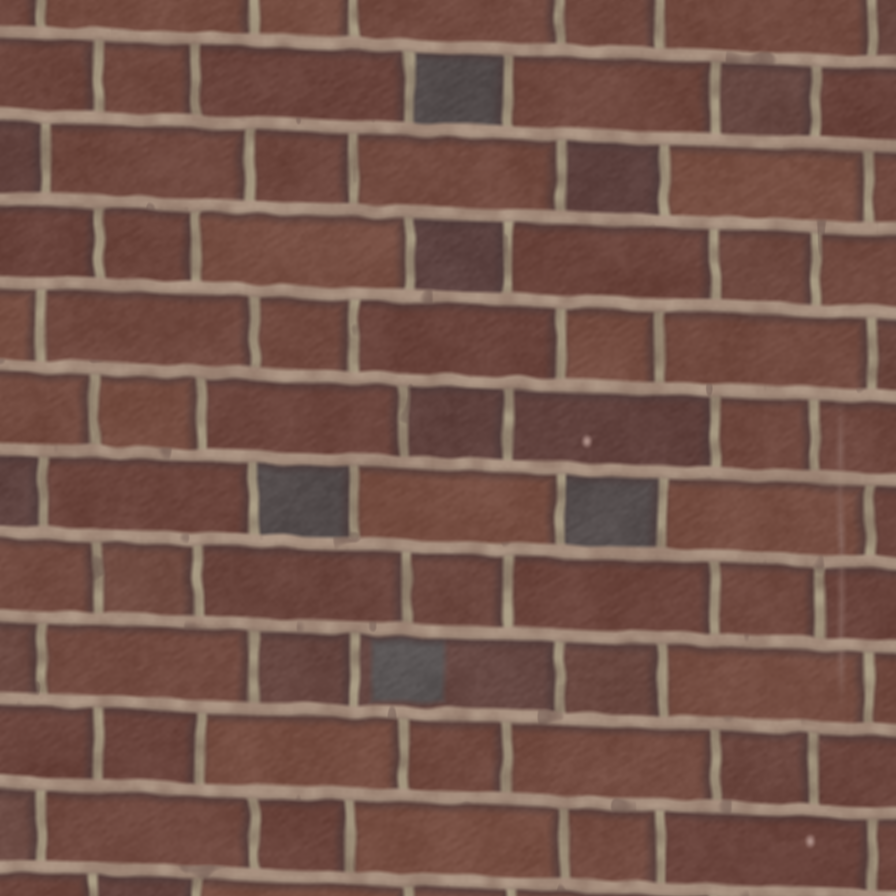
A WebGL 2 fragment shader for this texture:

```glsl
#version 300 es
precision highp float;

uniform vec2 u_resolution;
out vec4 outColor;

float hash(vec2 p) {
    vec3 q = fract(vec3(p.xyx) * 0.1031);
    q += dot(q, q.yzx + 33.33);
    return fract((q.x + q.y) * q.z);
}

float noise(vec2 p) {
    p += 200.0;
    vec2 i = floor(p), f = fract(p);
    f = f * f * (3.0 - 2.0 * f);
    return mix(mix(hash(i), hash(i + vec2(1, 0)), f.x),
               mix(hash(i + vec2(0, 1)), hash(i + vec2(1, 1)), f.x), f.y);
}

// Coverage of a line of given half width at distance d
float line(float d, float halfWidth, float soft) {
    return 1.0 - smoothstep(halfWidth - soft, halfWidth + soft, d);
}

void main() {
    vec2 uv = gl_FragCoord.xy / u_resolution;
    float soft = max(0.0035, 0.8 / u_resolution.y);

    // Uneven edges on slightly tilted courses
    vec2 p = uv + 0.004 * (vec2(noise(uv * 45.0), noise(uv * 38.0 + 71.0)) - 0.5);
    float v = (p.y + 0.035 * p.x - 0.034) / 0.0931;
    float row = floor(v);
    float toTop = (1.0 - fract(v)) * 0.0931;
    float bedDist = min(toTop, fract(v) * 0.0931);

    // Flemish bond: short headers between long stretchers, shifted by half each course
    float u = (p.x - 0.165) / 0.345 + 0.5 * mod(row + 1.0, 2.0);
    float cell = floor(u + 0.5);
    float f = u - cell;
    float side = f < 0.0 ? -1.0 : 1.0;
    float jitter = hash(vec2(cell * 2.0 + side, row) + 57.0) - 0.5;
    float d = (abs(f) - 0.166 - 0.025 * jitter) * 0.345;
    bool header = d < 0.0;
    float jointDist = abs(d);
    bool jointOnRight = header == (side > 0.0);
    vec2 brickId = vec2(cell * 2.0 + (header ? 0.0 : side), row) + 20.0;

    // Brick tone: mostly red, with darker purple and grey headers
    float tone = hash(brickId);
    vec3 brick = mix(vec3(0.41, 0.26, 0.23), vec3(0.47, 0.31, 0.26), hash(brickId + 91.0));
    float dark = smoothstep(header ? 0.45 : 0.85, 1.0, tone);
    brick = mix(brick, vec3(0.34, 0.25, 0.25), dark * 0.9);
    if (header && tone > 0.9) brick = vec3(0.33, 0.30, 0.30);

    // Grey stain over half a brick
    vec2 stain = abs(p - vec2(0.455, 0.253)) - vec2(0.04, 0.036);
    brick = mix(brick, vec3(0.34, 0.32, 0.32), line(max(stain.x, stain.y), 0.0, 0.006));

    // Blotches and slanted grain
    vec2 slant = mat2(0.87, -0.5, 0.5, 0.87) * uv;
    float grain = noise(slant * vec2(95.0, 210.0)) - 0.5;
    brick += 0.04 * (noise(uv * 22.0) - 0.5) + 0.035 * grain;

    // Shadow under the bed joints and beside the upright joints
    float shade = 0.65 * (1.0 - smoothstep(0.006, 0.021, toTop));
    if (jointOnRight) shade = max(shade, 0.7 * (1.0 - smoothstep(0.005, 0.021, jointDist)));
    else shade = max(shade, 0.25 * (1.0 - smoothstep(0.004, 0.013, jointDist)));
    brick = mix(brick, vec3(0.29, 0.22, 0.22), shade);

    // Pale streak running down the right side
    float streak = line(abs(uv.x - 0.938 - 0.008 * (noise(uv.yy * 9.0) - 0.5)), 0.003, 0.005);
    streak *= smoothstep(0.2, 0.26, uv.y) * (1.0 - smoothstep(0.48, 0.58, uv.y));
    brick = mix(brick, vec3(0.55, 0.43, 0.40), streak * (0.3 + 0.5 * noise(uv * 30.0)));

    // Small chips of pale dust, rare per brick
    vec2 grid = floor(uv * 7.0);
    vec2 chipPos = (grid + 0.25 + 0.5 * vec2(hash(grid + 5.0), hash(grid + 17.0))) / 7.0;
    float chip = line(length((uv - chipPos) * vec2(1.0, 0.8)), 0.004, 0.004);
    brick = mix(brick, vec3(0.68, 0.56, 0.53), chip * step(0.92, hash(grid + 43.0)));

    // Mortar: pinkish beds, greener upright joints
    float bed = line(bedDist, 0.0074, soft);
    float joint = line(jointDist, 0.0056, soft);
    float wear = noise(uv * 60.0);
    vec3 bedColor = mix(vec3(0.60, 0.50, 0.44), vec3(0.69, 0.60, 0.53), wear);
    bedColor *= 1.0 - 0.1 * smoothstep(0.0, 0.008, toTop) * step(toTop, 0.03);
    vec3 jointColor = mix(vec3(0.57, 0.51, 0.43), vec3(0.68, 0.63, 0.53), wear);
    vec3 color = mix(brick, jointColor, joint * (0.85 + 0.15 * wear));
    color = mix(color, bedColor, bed);

    // Dark cracks where joints have worn away
    float pit = smoothstep(0.86, 0.95, noise(uv * vec2(48.0, 30.0) + 13.0));
    color = mix(color, vec3(0.33, 0.24, 0.23), pit * 0.35 * max(bed, joint));
    color += 0.015 * (noise(uv * 240.0) - 0.5);

    outColor = vec4(color, 1.0);
}
```
